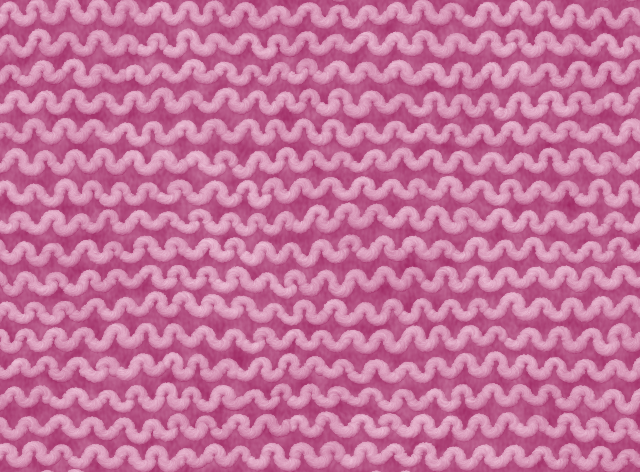
This texture is drawn by a Shadertoy shader. Its source:

```glsl
// Pink garter-stitch knitting: rows of soft yarn arches linked by hanging loops.

const vec2 STITCHES = vec2(21.5, 16.0);        // repeats across and down
const vec3 SHADE_PINK = vec3(0.67, 0.25, 0.46);
const vec3 LIGHT_PINK = vec3(0.90, 0.70, 0.80);
const vec3 LIGHT_DIR = vec3(-0.15, 0.42, 0.89);
const float BLEND = 42.0;                      // sharpness of yarn overlaps

vec2 hash2(vec2 p) {
    vec3 q = fract(vec3(p.xyx) * vec3(0.1031, 0.1030, 0.0973));
    q += dot(q, q.yzx + 33.33);
    return fract((q.xx + q.yz) * q.zy);
}

float gradientNoise(vec2 p) {
    vec2 cell = floor(p), f = fract(p);
    vec2 w = f * f * f * (f * (f * 6.0 - 15.0) + 10.0);
    vec2 o = vec2(0.0, 1.0);
    float a = dot(hash2(cell) * 2.0 - 1.0, f);
    float b = dot(hash2(cell + o.yx) * 2.0 - 1.0, f - o.yx);
    float c = dot(hash2(cell + o.xy) * 2.0 - 1.0, f - o.xy);
    float d = dot(hash2(cell + o.yy) * 2.0 - 1.0, f - o.yy);
    return mix(mix(a, b, w.x), mix(c, d, w.x), w.y);
}

vec2 rotate(vec2 v, float angle) {
    float c = cos(angle), s = sin(angle);
    return vec2(c * v.x - s * v.y, s * v.x + c * v.y);
}

// Twisted strands and fine hairs; coordinates run along and across the yarn.
float fibres(float along, float across, vec2 seed) {
    float twist = across * 15.0 + along * 11.0;
    float strands = gradientNoise(vec2(along * 3.0, twist * 0.8) + seed * 37.0);
    float hairs = gradientNoise(vec2(along * 9.0, twist * 2.2) + seed * 91.0);
    return 0.24 * strands + 0.16 * hairs;
}

// Adds one round arc of yarn to the weighted sum (tone * weight, weight).
// facing is 1 for an arch and -1 for a hanging loop.
void addArc(vec2 v, float facing, float tilt, float bend, float thickness,
            float aperture, vec2 seed, inout vec2 sum) {
    vec2 local = rotate(v, tilt);
    local.y *= facing;
    float angle = atan(local.x, local.y);
    float nearest = clamp(angle, -aperture, aperture);
    vec2 offset = local - bend * vec2(sin(nearest), cos(nearest));
    float dist = length(offset) / thickness;
    if (dist > 1.6) return;

    float rise = sqrt(max(1.0 - dist * dist, 0.0));
    float height = thickness * (rise - 2.0 * max(dist - 1.0, 0.0));
    vec2 slope = rotate(vec2(offset.x, offset.y * facing), -tilt) / thickness;
    vec3 normal = normalize(vec3(slope, rise + 0.05));
    float tone = 0.17 + 0.75 * dot(normal, LIGHT_DIR);
    tone += fibres(angle * bend, length(local) - bend, seed);
    tone += 0.16 * (seed.x - 0.5);

    float weight = exp(BLEND * height);
    sum += vec2(tone, 1.0) * weight;
}

// Tone of the fabric at p, measured in stitches.
float knitTone(vec2 p) {
    // The shaded hollows behind the yarn
    float hollow = 0.13 + 0.40 * gradientNoise(p * 1.7)
                 + 0.22 * gradientNoise(p * vec2(9.0, 6.0));
    vec2 sum = vec2(hollow, 1.0) * exp(BLEND * 0.025);

    for (int j = -1; j <= 1; j++) {
        float row = floor(p.y) + float(j);
        float x = p.x + hash2(vec2(row, 7.0) + 40.0).x;
        for (int i = -1; i <= 1; i++) {
            vec2 stitch = vec2(floor(x) + float(i), row);
            vec2 v = vec2(x, p.y) - stitch;
            vec2 a = hash2(stitch + 53.0), b = hash2(stitch + 171.0);

            // Arch over the top of the stitch
            vec2 archCentre = vec2(0.5, 0.52) + 0.13 * (a - 0.5);
            addArc(v - archCentre, 1.0, 0.6 * (b.x - 0.5) + 0.1,
                   0.22 + 0.04 * (a.y - 0.5), 0.185 + 0.04 * (b.y - 0.5),
                   1.65, a, sum);

            // Fuller loop hanging between two arches
            vec2 loopCentre = vec2(1.0, 0.51) + 0.12 * (b - 0.5);
            addArc(v - loopCentre, -1.0, 0.6 * (a.x - 0.5) - 0.08,
                   0.25 + 0.04 * (b.x - 0.5), 0.205 + 0.04 * (a.y - 0.5),
                   1.15, b, sum);
        }
    }
    return sum.x / sum.y;
}

void mainImage(out vec4 fragColor, in vec2 fragCoord) {
    vec2 p = fragCoord / iResolution.xy * STITCHES;

    // Uneven tension bends the rows; fuzz roughens the yarn outline
    vec2 tension = vec2(gradientNoise(p * 0.31 + 11.0), gradientNoise(p * 0.27 + 67.0));
    vec2 fuzz = vec2(gradientNoise(p * 13.0), gradientNoise(p * 13.0 + 29.0));
    vec2 fabric = p + 0.32 * tension + 0.035 * fuzz + 50.0;

    float tone = knitTone(fabric) + 0.10 * gradientNoise(p * 0.22 + 5.0);
    vec3 colour = mix(SHADE_PINK, LIGHT_PINK, clamp(tone, -0.22, 1.12));
    fragColor = vec4(colour, 1.0);
}
```
